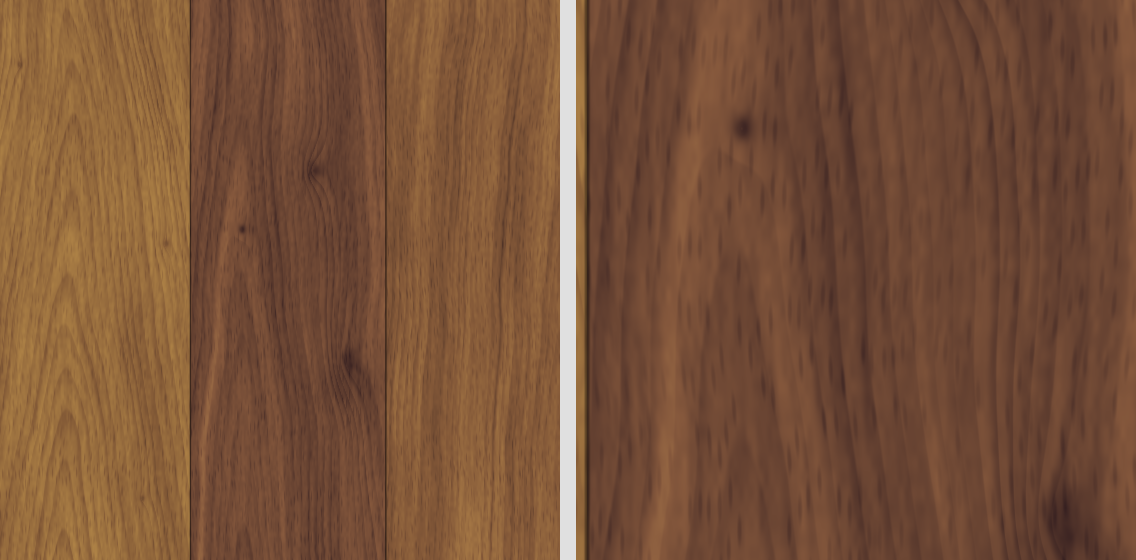
Left, the full canvas; right, a detail of the centre.
Write a Shadertoy shader that draws this texture.

```glsl
// Three walnut planks, each with its own tone and cathedral grain.
// A ring field (tapered hyperbolic arches, bent by layered sines, noise and
// knots) drives growth lines; fine fibres and cellular pores lie on top.

#define SEAM_LEFT 0.340
#define SEAM_RIGHT 0.689
#define SEAM_WIDTH 0.0012
#define RING_COUNT 72.0
#define RING_DEPTH 0.085
#define BAND_DEPTH 0.10
#define FIBRE_DEPTH 0.06
#define PORE_DEPTH 0.075
#define KNOT_DEPTH 0.13
#define DARK_WOOD vec3(0.36, 0.235, 0.172)
#define MID_WOOD vec3(0.52, 0.350, 0.226)
#define LIGHT_WOOD vec3(0.66, 0.480, 0.280)

// Knots: position and radius
const vec3 KNOTS[6] = vec3[6](
    vec3(0.297, 0.565, 0.013), vec3(0.035, 0.885, 0.012),
    vec3(0.255, 0.110, 0.010), vec3(0.432, 0.590, 0.016),
    vec3(0.560, 0.695, 0.034), vec3(0.625, 0.355, 0.040));

float hash(vec2 p) {
    vec3 q = fract(vec3(p.xyx) * 0.1031);
    q += dot(q, q.yzx + 33.33);
    return fract((q.x + q.y) * q.z);
}

float noise(vec2 p) {
    vec2 cell = floor(p), f = fract(p);
    f = f * f * (3.0 - 2.0 * f);
    return mix(mix(hash(cell), hash(cell + vec2(1, 0)), f.x),
               mix(hash(cell + vec2(0, 1)), hash(cell + vec2(1, 1)), f.x), f.y);
}

float plankOf(float x) {
    return step(SEAM_LEFT, x) + step(SEAM_RIGHT, x);
}

// Picks the value belonging to a plank
float pick(vec3 values, float plank) {
    return plank < 0.5 ? values.x : plank < 1.5 ? values.y : values.z;
}

// Gentle sideways drift of the grain along the plank
float sway(vec2 p, float plank) {
    float sum = 0.0, amp = 0.007, freq = 5.0;
    for (int i = 0; i < 4; i++) {
        sum += amp * sin(freq * p.y + 8.0 * p.x + plank * 2.3 + float(i) * 1.9);
        amp *= 0.45;
        freq *= 2.1;
    }
    return sum;
}

// x: ring distance, y: darkness of knot cores
vec2 ringField(vec2 p, float x, float plank) {
    float axis = pick(vec3(0.120, 0.435, 1.010), plank);
    float taper = pick(vec3(0.150, 0.085, 0.060), plank);
    float bend = pick(vec3(0.014, 0.034, 0.012), plank);
    float offset = x - axis;
    float g = sqrt(offset * offset + 0.0005) + taper * p.y;
    g += bend * (noise(p * vec2(7.0, 4.0) + plank * 17.0) - 0.5);
    g += 0.006 * noise(p * vec2(16.0, 6.0) + 40.0);
    g += 0.002 * noise(p * vec2(60.0, 14.0));
    float core = 0.0;
    for (int i = 0; i < 6; i++) {
        vec3 knot = KNOTS[i];
        if (plankOf(knot.x) != plank) continue;
        float r = length((p - knot.xy) * vec2(1.0, 0.7)) / knot.z;
        g += 1.2 * knot.z * exp(-r);
        core += exp(-r * r * 8.0) + 0.2 * exp(-r * r * 0.7);
    }
    return vec2(g, core);
}

// Short dark dashes, one in each stretched cell
float pores(vec2 p) {
    p *= vec2(165.0, 26.0);
    p.y += 9.0 * hash(vec2(floor(p.x), 5.0));
    vec2 cell = floor(p);
    vec2 centre = 0.35 + 0.3 * vec2(hash(cell + 3.1), hash(cell + 7.7));
    vec2 d = (fract(p) - centre) / vec2(0.32, 0.35);
    return smoothstep(1.0, 0.2, length(d)) * step(0.4, hash(cell + 11.0));
}

float band(float value, float centre, float width) {
    float d = (value - centre) / width;
    return exp(-d * d);
}

void mainImage(out vec4 fragColor, in vec2 fragCoord) {
    vec2 p = fragCoord / iResolution.xy;
    float plank = plankOf(p.x);
    float x = p.x + sway(p, plank);
    vec2 field = ringField(p, x, plank);
    float g = field.x, seed = plank * 31.0;

    // Plank tone with broad and narrow colour bands
    float tone = pick(vec3(0.583, 0.448, 0.548), plank);
    tone += 0.05 * (noise(p * vec2(6.0, 3.5) + seed) - 0.5);
    tone += BAND_DEPTH * (noise(vec2(g * 24.0 + seed, p.y * 1.5)) - 0.5);
    tone += 0.7 * BAND_DEPTH * (noise(vec2(g * 85.0 + seed, p.y * 3.0)) - 0.5);

    // Growth lines: slow darkening, then a crisp edge
    float phase = fract(g * RING_COUNT + 1.5 * noise(vec2(g * 20.0, seed)));
    float line = smoothstep(0.35, 0.88, phase) * smoothstep(1.0, 0.88, phase);
    float strength = noise(vec2(g * 33.0 + seed, p.y * 2.5));
    tone -= RING_DEPTH * line * strength * pick(vec3(1.0, 1.0, 0.75), plank);

    // Sapwood glow in the middle plank, dark heart streaks in the right one
    float lower = smoothstep(0.65, 0.25, p.y);
    if (plank == 1.0) {
        float side = 1.0 - 0.75 * smoothstep(0.41, 0.47, p.x);
        tone += 0.10 * band(g, 0.092, 0.007) * side;
        tone -= 0.05 * band(length((p - vec2(0.63, 0.31)) * vec2(1.0, 1.8)), 0.0, 0.07);
    } else if (plank == 2.0) {
        tone -= 0.13 * lower * band(g, 0.112, 0.008) * noise(p * vec2(30.0, 9.0));
        tone -= 0.07 * band(g, 0.145, 0.003);
        tone -= 0.06 * smoothstep(0.022, 0.010, p.x - SEAM_RIGHT);
    }

    // Fibres, pores and knots
    float fibre = noise(vec2(x * 210.0, p.y * 16.0) + seed) - 0.5;
    float fleck = noise(vec2(x * 320.0, p.y * 110.0)) - 0.5;
    tone += FIBRE_DEPTH * (fibre + 0.7 * fleck);
    tone -= PORE_DEPTH * pores(vec2(x, p.y)) * (0.3 + 0.7 * noise(p * 11.0));
    tone -= KNOT_DEPTH * min(field.y, 1.0);

    // Colour ramp, golden at the left and redder in the middle
    vec3 color = tone < MID_WOOD.r
        ? mix(DARK_WOOD, MID_WOOD, (tone - DARK_WOOD.r) / (MID_WOOD.r - DARK_WOOD.r))
        : mix(MID_WOOD, LIGHT_WOOD, (tone - MID_WOOD.r) / (LIGHT_WOOD.r - MID_WOOD.r));
    color.g *= pick(vec3(1.02, 0.98, 1.0), plank);
    color.b *= pick(vec3(0.95, 1.04, 0.98), plank);

    // Joints between planks
    float joint = min(abs(p.x - SEAM_LEFT), abs(p.x - SEAM_RIGHT));
    color *= 1.0 - 0.45 * smoothstep(2.0 * SEAM_WIDTH, 0.3 * SEAM_WIDTH, joint);
    fragColor = vec4(clamp(color, 0.0, 1.0), 1.0);
}
```
